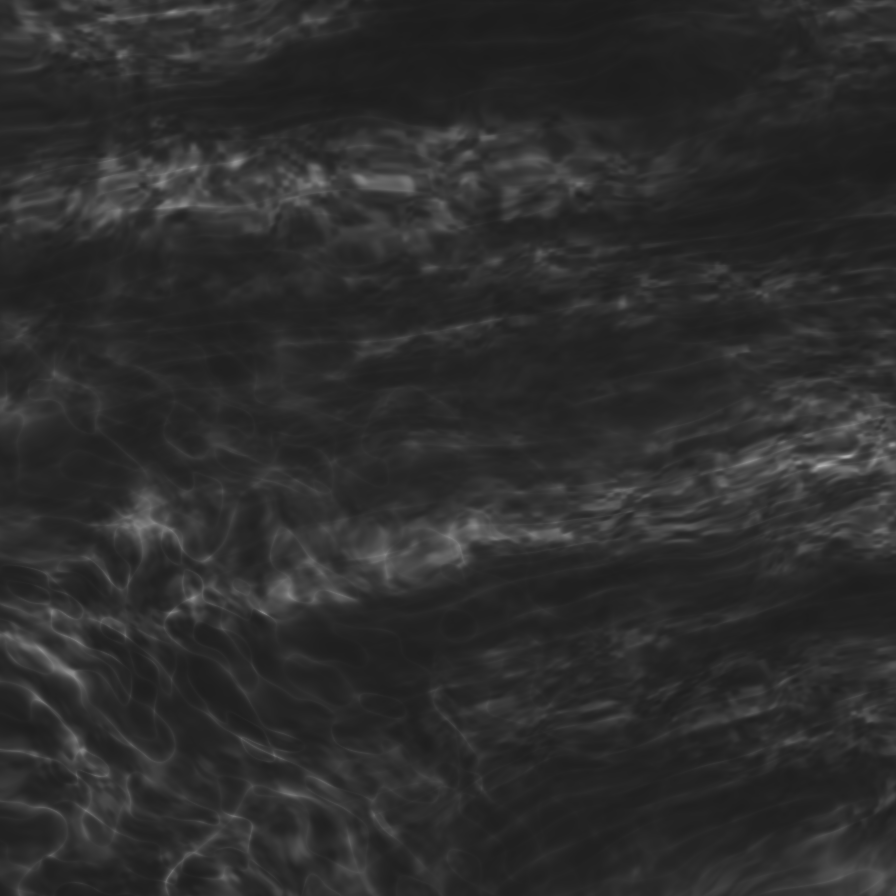
This texture is drawn by a WebGL 2 fragment shader. Its source:

```glsl
#version 300 es
precision highp float;

uniform vec2 u_resolution;
out vec4 fragColor;

float hash(vec2 p) {
    return fract(sin(dot(p, vec2(127.1, 311.7))) * 43758.5453);
}

vec2 rotate(vec2 p, float angle) {
    float c = cos(angle), s = sin(angle);
    return vec2(c * p.x + s * p.y, c * p.y - s * p.x);
}

// Smooth value noise in -1..1
float noise(vec2 p) {
    vec2 cell = floor(p), f = fract(p);
    vec2 w = f * f * f * (f * (f * 6.0 - 15.0) + 10.0);
    float low = mix(hash(cell), hash(cell + vec2(1.0, 0.0)), w.x);
    float high = mix(hash(cell + vec2(0.0, 1.0)), hash(cell + vec2(1.0, 1.0)), w.x);
    return 2.0 * mix(low, high, w.y) - 1.0;
}

// Layered noise with a standard deviation near one
float fbm(vec2 p, int octaves, float gain) {
    float sum = 0.0, amplitude = 1.0, power = 0.0;
    for (int i = 0; i < octaves; i++) {
        sum += amplitude * noise(p);
        power += amplitude * amplitude;
        amplitude *= gain;
        p = rotate(p, 0.09) * 2.03 + vec2(17.3, 9.1);
    }
    return sum / (0.43 * sqrt(power));
}

// Thin bright crests along the zero lines of the noise, centred near zero
float crests(vec2 p, int octaves) {
    float sum = 0.0, amplitude = 1.0;
    for (int i = 0; i < octaves; i++) {
        float crest = 1.0 - abs(noise(p));
        sum += amplitude * (crest * crest * crest - 0.33) * 3.3;
        amplitude *= 0.6;
        p = rotate(p, 0.35) * 1.9 + vec2(5.7, 31.3);
    }
    return sum;
}

float blob(vec2 p, vec2 center, vec2 size) {
    vec2 d = (p - center) / size;
    return exp(-dot(d, d));
}

void main() {
    vec2 p = gl_FragCoord.xy / u_resolution;

    // Bend the domain so that bands and crests meander
    vec2 bend = vec2(fbm(p * 5.0 + 3.7, 3, 0.5), fbm(p * vec2(4.0, 6.0) + 41.2, 3, 0.5));
    vec2 q = p + bend * vec2(0.014, 0.010);
    vec2 ripple = vec2(noise(p * 34.0 + 8.0), noise(p * 34.0 + 63.0));

    // Bands climb to the right, steeper near the bottom
    vec2 flow = vec2(q.x, q.y - q.x * mix(0.38, 0.10, smoothstep(0.0, 0.8, p.y)));
    vec2 falling = rotate(q + ripple * 0.004, -0.6);
    float foam = smoothstep(0.75, 0.12, length((p - vec2(0.12, 0.10)) * vec2(1.1, 1.0)));

    // Broad swells and long streaks
    float swell = fbm(flow * vec2(2.6, 10.0) + 12.4, 4, 0.55);
    float streak = crests(flow * vec2(5.0, 24.0) + 7.9, 2);

    // Net of crests and fine mottling
    float net = crests(falling * vec2(14.0, 23.0) + 2.6, 2);
    float grainAlong = fbm((flow + ripple * 0.004) * vec2(48.0, 72.0), 2, 0.6);
    float grainFalling = fbm(falling * vec2(42.0, 68.0) + 20.0, 2, 0.6);
    float grain = mix(grainAlong, grainFalling, foam);
    float rough = mix(0.16, 0.46, smoothstep(-1.0, 1.1, swell + foam));

    // Light and dark regions
    float region = 0.55 * blob(p, vec2(0.55, 0.47), vec2(0.75, 0.16))
                 + 1.00 * blob(p, vec2(0.20, 0.11), vec2(0.17, 0.10))
                 + 1.70 * blob(p, vec2(0.95, 0.00), vec2(0.22, 0.06))
                 - 0.60 * blob(p, vec2(0.90, 0.88), vec2(0.45, 0.22))
                 - 0.60 * blob(p, vec2(0.82, 0.19), vec2(0.28, 0.12));

    float tone = region - 0.12
               + swell * mix(0.62, 0.38, foam)
               + streak * mix(0.24, 0.06, foam)
               + net * mix(0.05, 0.55, foam)
               + grain * rough;

    // Skewed response: deep shadows, rare highlights
    float light = 0.072 * exp(0.74 * tone);
    float gray = 0.10 + light / (1.0 + 0.35 * light);
    fragColor = vec4(vec3(min(gray, 0.85)), 1.0);
}
```
